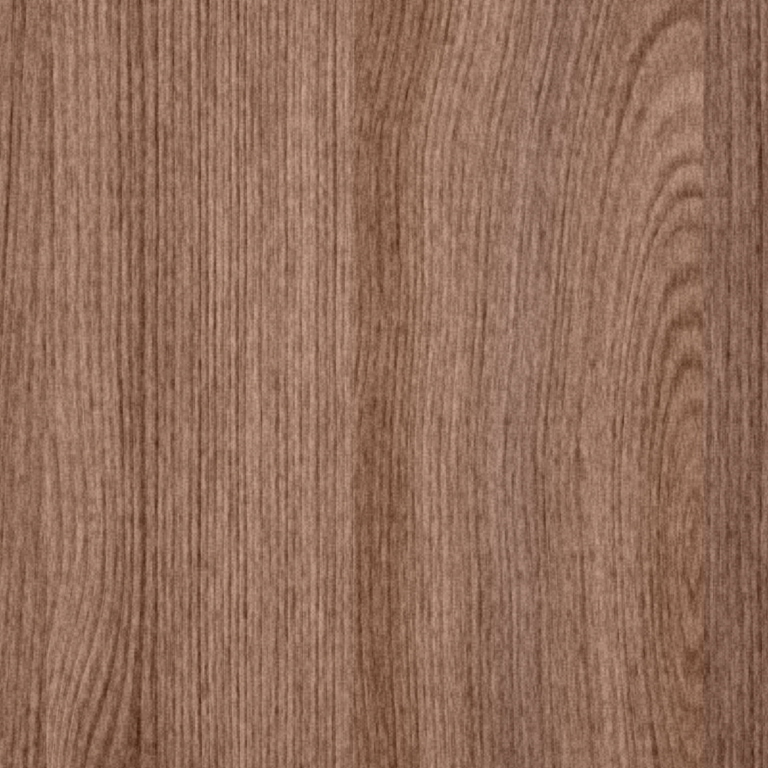
Give the GLSL for this texture, as a Shadertoy shader.

```glsl
const vec3 WOOD = vec3(0.586, 0.446, 0.366);
const vec3 MAUVE = vec3(-0.008, -0.003, 0.012);
const vec3 RUST = vec3(0.004, -0.004, -0.006);

// One entry per board, left to right
const float BOARD_LEFT[5] = float[5](-1.0, 0.06, 0.2, 0.46, 0.915);
const float BOARD_TONE[5] = float[5](-0.02, 0.008, 0.008, 0.0, -0.035);
const float LINE_COUNT[5] = float[5](68.0, 64.0, 94.0, 84.0, 80.0);
const float LINE_DEPTH[5] = float[5](0.14, 0.18, 0.22, 0.13, 0.15);
const float SEAM_SOFTNESS = 0.0014;

const vec2 HEART = vec2(0.905, 0.3);
const float ARCH_ABOVE = 0.215;
const float ARCH_BELOW = 0.16;

const float FIBER_DEPTH = 0.12;
const float STREAK_DEPTH = 0.09;
const float SPECKLE_DEPTH = 0.1;
const float PORE_DEPTH = 0.06;
const float PATCH_DEPTH = 0.035;

float hash(vec2 p) {
    vec3 q = fract(vec3(p.xyx) * 0.1031);
    q += dot(q, q.yzx + 33.33);
    return fract((q.x + q.y) * q.z);
}

float noise(vec2 p) {
    vec2 i = floor(p), f = fract(p);
    f = f * f * (3.0 - 2.0 * f);
    return mix(mix(hash(i), hash(i + vec2(1, 0)), f.x),
               mix(hash(i + vec2(0, 1)), hash(i + vec2(1, 1)), f.x), f.y);
}

float bump(float x, float center, float width) {
    float d = (x - center) / width;
    return exp(-d * d);
}

// Coordinate that is constant along each growth line
float grainCoord(int board, vec2 p) {
    float sway = 0.006 * noise(vec2(p.x * 5.0, p.y * 3.0 + 9.0));
    if (board == 0) return p.x - 0.05 * p.y + sway;
    if (board == 1) {
        float bend = 0.05 * smoothstep(0.28, -0.05, p.y) - 0.012 * bump(p.y, 0.3, 0.15);
        return p.x + bend * bump(p.x, 0.1, 0.06) + sway;
    }
    if (board == 3) {
        vec2 d = p - HEART;
        d.x += 0.025 * (noise(p * vec2(6.0, 5.0)) - 0.5);
        d.y *= d.y > 0.0 ? ARCH_ABOVE : ARCH_BELOW;
        return HEART.x - length(d) + sway;
    }
    return p.x + 0.5 * sway;
}

// Unevenly spaced dark lines with a soft and a sharp flank
float growthLines(float g, float y, float count, float seed) {
    float phase = g * count + 0.7 * noise(vec2(g * count * 0.45, seed));
    phase += 0.3 * noise(vec2(g * 40.0, y * 7.0 + seed));
    float f = fract(phase);
    float strength = mix(0.35, 1.0, hash(vec2(floor(phase) + 50.0, seed)));
    float broken = mix(0.6, 1.0, noise(vec2(g * 260.0, y * 90.0)));
    return strength * broken * smoothstep(0.25, 0.7, f) * (1.0 - smoothstep(0.78, 0.98, f));
}

// Broad light and dark bands of a board
float bands(int board, float g) {
    if (board == 1) return 0.035 * bump(g, 0.1, 0.045) - 0.03 * bump(g, 0.187, 0.02);
    if (board == 2) return 0.02 * bump(g, 0.4, 0.08) - 0.015 * bump(g, 0.21, 0.03);
    if (board == 3) {
        float dark = 0.042 * (1.0 - smoothstep(0.525, 0.555, g));
        dark += 0.015 * bump(g, 0.69, 0.05) + 0.025 * smoothstep(0.81, 0.87, g);
        return 0.04 * bump(g, 0.575, 0.03) + 0.035 * bump(g, 0.79, 0.02) - dark;
    }
    return 0.0;
}

vec3 boardColor(int board, vec2 p) {
    float seed = float(board) * 17.0 + 3.0;
    float g = grainCoord(board, p);
    float tone = BOARD_TONE[board] + bands(board, g);
    tone -= LINE_DEPTH[board] * (growthLines(g, p.y, LINE_COUNT[board], seed) - 0.19);
    tone += PATCH_DEPTH * (noise(vec2(g * 28.0 + seed, p.y * 1.6)) - 0.5);
    tone += STREAK_DEPTH * (noise(vec2(g * 210.0 + seed, p.y * 9.0)) - 0.5);
    tone -= PORE_DEPTH * smoothstep(0.68, 0.92, noise(vec2(g * 260.0 + seed, p.y * 40.0)));

    vec3 color = WOOD + tone;
    if (board == 3) color += MAUVE * bump(g, 0.68, 0.05)
                           + RUST * (1.0 - smoothstep(0.52, 0.56, g) + smoothstep(0.83, 0.87, g));
    if (board == 4) color += MAUVE;
    return color;
}

void mainImage(out vec4 fragColor, in vec2 fragCoord) {
    vec2 p = fragCoord / iResolution.y;

    // Boards joined along softened seams
    float seamX = p.x + 0.003 * (noise(vec2(p.y * 12.0, 5.0)) - 0.5);
    vec3 color = boardColor(0, p);
    for (int i = 1; i < 5; i++) {
        float cover = smoothstep(-SEAM_SOFTNESS, SEAM_SOFTNESS, seamX - BOARD_LEFT[i]);
        color = mix(color, boardColor(i, p), cover);
    }

    // Short fibers and fine speckle over every board
    color += FIBER_DEPTH * (noise(p * vec2(340.0, 95.0) + 40.0) - 0.5);
    color += SPECKLE_DEPTH * (noise(p * 400.0 + 11.0) - 0.5);

    // Light falling from the upper middle
    vec2 fromLight = p - vec2(0.45, 0.65);
    color += 0.015 - 0.09 * dot(fromLight, fromLight);
    fragColor = vec4(clamp(color, 0.0, 1.0), 1.0);
}
```
